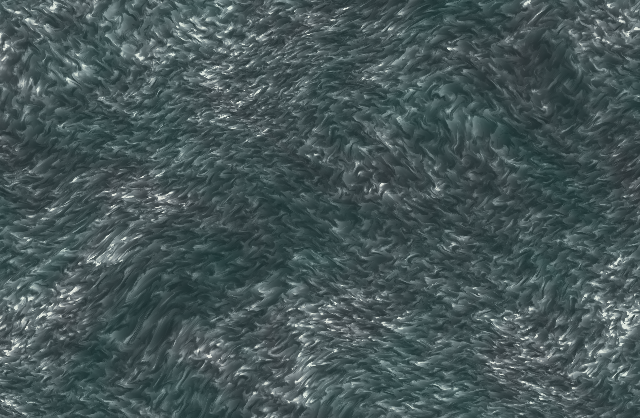
Write a WebGL 1 fragment shader that draws this texture.

```glsl
precision highp float;
// Dark teal choppy water with fine ripples and clustered pale glints.

uniform vec2 u_resolution;

// Feature frequencies, per canvas height (y is higher, so streaks lie flat)
const float PATCH_FREQ = 4.0;
const float CLUSTER_FREQ = 9.0;
const vec2 SWIRL_FREQ = vec2(28.0, 45.0);
const vec2 WRINKLE_FREQ = vec2(32.0, 52.0);
const vec2 FINE_FREQ = vec2(115.0, 180.0);
const vec2 GLINT_FREQ = vec2(68.0, 105.0);

// Strength of each layer
const float PATCH_GAIN = 0.40;
const float SWIRL_GAIN = 0.40;
const float WRINKLE_GAIN = 0.35;
const float FINE_GAIN = 0.55;
const float GLINT_GAIN = 2.6;

// Tone curve and colours
const float TONE_BASE = 0.102;
const float TONE_SCALE = 0.158;
const float TONE_CURVE = 0.60;
const float TONE_MAX = 0.84;
const vec3 TEAL_SHIFT = vec3(0.0, 0.063, 0.069);
const vec3 GLINT_WARMTH = vec3(0.02, 0.0, -0.04);
const vec3 SLATE_TINT = vec3(0.010, -0.002, 0.0);
const float SLANT = 0.18;

vec2 hash2(vec2 p) {
  vec2 k = vec2(dot(p, vec2(127.1, 311.7)), dot(p, vec2(269.5, 183.3)));
  return fract(sin(k) * 43758.55);
}

// Layered, mutually warped sines: mean near 0, deviation near 1
float waves(vec2 p) {
  const mat2 turn = mat2(0.77, 1.51, -1.51, 0.77);
  float sum = 0.0;
  float amp = 1.0;
  for (int i = 0; i < 5; i++) {
    p += 0.7 * sin(p.yx + float(i));
    sum += amp * sin(p.x + 1.5 * sin(p.y));
    p = turn * p + 2.3;
    amp *= 0.65;
  }
  return sum;
}

// Cellular noise: distance to the nearest point, and that cell's random value
vec2 cells(vec2 p) {
  vec2 base = floor(p);
  vec2 nearest = vec2(8.0, 0.0);
  for (int y = -1; y <= 1; y++) {
    for (int x = -1; x <= 1; x++) {
      vec2 id = base + vec2(float(x), float(y));
      float d = length(id + hash2(id) - p);
      if (d < nearest.x) nearest = vec2(d, hash2(id + 71.3).x);
    }
  }
  return nearest;
}

// Bends the streaks into slow curves that rise to the right
vec2 flow(vec2 p) {
  vec2 q = p;
  q.x += 0.035 * sin(6.0 * p.y + 3.0 * p.x);
  q.y += 0.055 * sin(5.0 * p.x + 2.0 * sin(4.0 * p.y)) - SLANT * p.x;
  q.y += 0.012 * sin(19.0 * p.x + 11.0 * p.y);
  return q;
}

void main() {
  vec2 p = gl_FragCoord.xy / u_resolution.y;
  vec2 q = flow(p);

  // Broad light patches and medium swirls
  float patches = waves(p * PATCH_FREQ + 1.7);
  float clusters = waves(p * CLUSTER_FREQ + 13.1);
  float swirl = waves(q * SWIRL_FREQ + 5.0);

  // Fine ripples, pushed about by the swirls
  vec2 drift = q + 0.005 * vec2(swirl, clusters);
  float fine = waves(drift * FINE_FREQ + 31.0);
  vec2 crease = drift * WRINKLE_FREQ + 0.25 * vec2(fine, -fine);
  float wrinkle = (cells(crease).x - 0.45) / 0.19;

  // Small bright glints gathered in clusters
  vec2 spark = cells(drift * GLINT_FREQ + 0.22 * vec2(fine, swirl));
  float cover = smoothstep(-0.2, 1.4,
    0.7 * clusters + 0.4 * patches + 0.4 * swirl);
  float glint = cover * spark.y * spark.y
    * (1.0 - smoothstep(0.1, 0.6, spark.x));

  // Combine the layers and map them to colour
  float relief = PATCH_GAIN * patches + SWIRL_GAIN * swirl
    + WRINKLE_GAIN * wrinkle + FINE_GAIN * fine + GLINT_GAIN * glint - 0.1;
  float tone = TONE_BASE + TONE_SCALE * exp(TONE_CURVE * relief);
  vec3 color = vec3(min(tone, TONE_MAX)) + TEAL_SHIFT
    + GLINT_WARMTH * smoothstep(0.5, 0.8, tone) + SLATE_TINT * clusters;
  gl_FragColor = vec4(clamp(color, 0.0, 1.0), 1.0);
}
```
